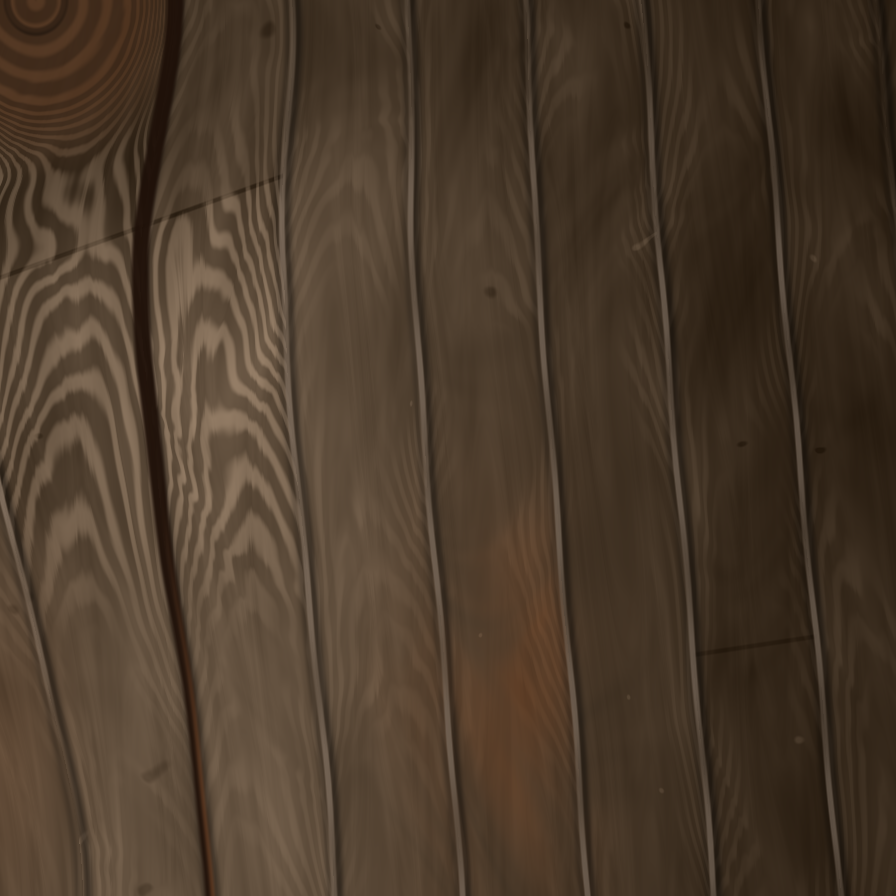
Write a three.js fragment shader that draws this texture.

```glsl
// Worn, dark timber planks seen at a slant, divided by raised pale seams.
// Each seam is a bent line; its neighbours give every plank its own coordinates,
// which carry cathedral grain, fibres, stains, end joints and a corner knot.
#define SEAMS 8
#define RIDGE_WIDTH 0.0046
#define GAP_WIDTH 0.011
#define BEND 0.1
#define GRAIN_CONTRAST 0.40
#define FIBRE_CONTRAST 0.10
#define STAIN_CONTRAST 0.13
#define DARK_WOOD vec3(0.165, 0.118, 0.070)
#define PALE_WOOD vec3(0.580, 0.490, 0.400)
#define WARM_WOOD vec3(0.370, 0.235, 0.140)
#define RIDGE_COLOUR vec3(0.480, 0.415, 0.355)
#define GAP_COLOUR vec3(0.115, 0.060, 0.030)

varying vec2 vUv;

float hash(vec2 p) {
  return fract(sin(dot(p, vec2(127.1, 311.7))) * 4375.85);
}

// Layered, rotated and warped sines, about -0.7 to 0.7
float layers(vec2 p) {
  float sum = 0.0, amp = 0.5;
  for (int i = 0; i < 5; i++) {
    p = mat2(0.8, 0.6, -0.6, 0.8) * p * 1.6 + 1.2 * sin(p.yx * 0.9) + float(i);
    sum += amp * sin(p.x) * cos(p.y);
    amp *= 0.68;
  }
  return sum;
}

float blob(vec2 p, vec2 centre, vec2 size) {
  vec2 q = (p - centre) / size;
  return exp(-dot(q, q));
}

// Horizontal place of seam k: fans out downward, bows more toward the left
float seamX(float k, float y) {
  float t = 1.0 - y;
  float bow = smoothstep(0.0, 0.3, t) * (1.0 - smoothstep(0.35, 1.02, t));
  return mix(0.065 + 0.1302 * k, 0.093 + 0.1408 * k, t)
    - BEND * exp2(-k) * bow + 0.0012 * sin(y * 23.0 + k * 2.4);
}

// Scattered marks, one candidate per cell
float specks(vec2 p, float chance) {
  vec2 cell = floor(p);
  vec2 spot = 0.3 + 0.4 * vec2(hash(cell + 3.0), hash(cell + 8.0));
  float size = 0.08 + 0.12 * hash(cell + 5.0);
  float mark = 1.0 - smoothstep(size * 0.3, size, length(fract(p) - spot));
  return mark * step(1.0 - chance, hash(cell));
}

void main() {
  vec2 p = vUv;
  float x = p.x, y = p.y;

  // Seams: count those to the left, gather ridge, shadow and open gap
  float plank = 0.0, ridge = 0.0, shade = 0.0, gap = 0.0, glint = 0.0;
  for (int i = 0; i < SEAMS; i++) {
    float k = float(i);
    float d = x - seamX(k, y);
    plank += step(0.0, d);
    float shown = i == 0 ? 1.0 - smoothstep(0.46, 0.52, y) : 1.0;
    float line = (1.0 - smoothstep(0.35, 1.0, abs(d) / RIDGE_WIDTH)) * shown;
    shade += shown * (blob(vec2(d, 0.0), vec2(0.006, 0.0), vec2(0.005))
      + 0.5 * blob(vec2(d, 0.0), vec2(-0.006, 0.0), vec2(0.004)));
    if (i == 1) {
      float w = GAP_WIDTH * mix(0.65, 1.0, smoothstep(0.1, 0.6, y));
      gap = 1.0 - smoothstep(w - 0.005, w + 0.001, abs(d));
      glint = blob(vec2(d, 0.0), vec2(0.003, 0.0), vec2(0.003)) * (1.0 - smoothstep(0.1, 0.5, y));
    } else {
      float fade = i == 0 ? smoothstep(0.1, 0.4, y) : 1.0 - 0.65 * smoothstep(0.7, 1.0, y);
      ridge += line * fade * (i == 7 ? 0.3 : 1.0) * (0.85 + 0.25 * sin(y * 31.0 + k * 5.0));
    }
  }
  plank = max(plank, step(0.49, y));
  float left = seamX(plank - 1.0, y);
  float u = (x - left) / (seamX(plank, y) - left);
  float seed = hash(vec2(plank, 4.0));
  float leftPair = step(0.5, plank) * step(plank, 2.5);

  // Broad light: glow at the left, falling to dark at right and top
  float tone = 0.08 + 0.43 * (1.0 - smoothstep(0.25, 0.96, x)) * mix(1.0, 0.46, smoothstep(0.6, 1.0, y));
  tone += 0.16 * blob(p, vec2(0.22, 0.55), vec2(0.14, 0.22));
  tone += 0.06 * blob(p, vec2(0.7, 0.2), vec2(0.2, 0.25));
  tone += 0.07 * (seed - 0.5);

  // Stains and fine fibres running along each plank
  float stain = layers(vec2(u * 1.4 + plank * 3.7, y * 5.0));
  float fibre = layers(vec2(u * 11.0 + plank * 5.0, y * 7.0 + seed * 9.0));
  tone += STAIN_CONTRAST * stain + FIBRE_CONTRAST * fibre * (0.35 + tone);

  // Cathedral grain, turning into rings round the knot
  float bow = u - 0.5 - 0.12 * sin(y * 9.0 + plank * 2.0);
  float phase = 6.283 * (13.0 * y + 15.0 * bow * bow + 0.9 * stain) + 1.3 * fibre;
  phase += 9.0 * blob(p, vec2(0.05, 0.72), vec2(0.05, 0.04));
  float r = length((p - vec2(0.04, 1.0)) * vec2(1.0, 0.9));
  float knot = (1.0 - smoothstep(0.10, 0.19, r)) * (1.0 - step(1.5, plank));
  phase = mix(phase, r * 260.0 + 2.0 * stain, knot);
  float grain = smoothstep(-0.5, 0.95, sin(phase)) - 0.45;
  float joint = y - 0.69 - 0.36 * x;
  float figured = leftPair * smoothstep(0.26, 0.45, y) * (1.0 - smoothstep(0.80, 0.92, y));
  figured *= plank > 1.5 ? 1.0 - 0.7 * smoothstep(0.0, 0.004, joint) : 1.0;
  float faint = smoothstep(0.1, 0.5, abs(u - 0.5) + 0.5 * stain) * 0.10;
  tone += grain * mix(faint, GRAIN_CONTRAST, figured * (1.0 - 0.8 * knot));

  // End joints and scattered dents
  tone -= leftPair * (0.22 * (1.0 - smoothstep(0.001, 0.004, abs(joint))) + 0.07 * smoothstep(0.0, 0.004, joint));
  float lowJoint = y - 0.27 - 0.15 * (x - 0.78);
  float sixth = step(5.5, plank) * step(plank, 6.5);
  tone -= sixth * 0.10 * (1.0 - smoothstep(0.001, 0.004, abs(lowJoint)));
  tone -= 0.16 * specks(p * vec2(15.0, 17.0) + 0.4 * stain, 0.06);
  tone += 0.18 * specks(p * vec2(24.0, 31.0) + stain, 0.012);

  // Colour: warm patches, knot, then seams on top
  vec3 colour = mix(DARK_WOOD, PALE_WOOD, clamp(tone, -0.08, 1.08));
  float warm = 0.65 * blob(p, vec2(0.57, 0.18), vec2(0.10, 0.24)) * (0.8 + stain);
  warm += 0.25 * blob(p, vec2(0.0, 0.15), vec2(0.08, 0.2));
  colour = mix(colour, WARM_WOOD * (0.75 + 0.7 * tone), clamp(warm, 0.0, 1.0));
  colour = mix(colour, WARM_WOOD * (0.78 + 0.25 * grain), 0.75 * knot);
  colour *= 1.0 - 0.35 * (1.0 - smoothstep(0.002, 0.006, abs(r - 0.032))) * knot;
  colour *= 1.0 - 0.38 * min(shade, 1.0);
  colour = mix(colour, RIDGE_COLOUR * mix(1.08, 0.80, x), clamp(ridge, 0.0, 1.0) * 0.85);
  colour = mix(colour, GAP_COLOUR, gap * 0.92);
  colour += 0.5 * WARM_WOOD * glint;
  gl_FragColor = vec4(colour, 1.0);
}
```
